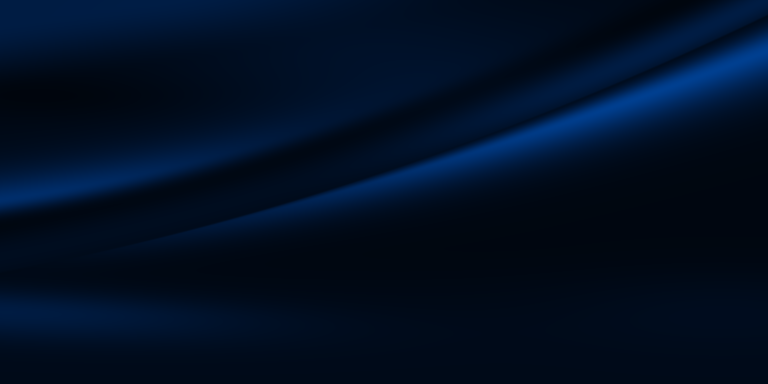
A WebGL 1 fragment shader for this background:

```glsl
precision highp float;
// Dark blue silk: softly lit folds sweeping upward from left to right.

uniform vec2 u_resolution;

// Fold curves: height = a + b x + c x^2
const vec3 MAIN_EDGE  = vec3(0.290, 0.378, 0.293);
const vec3 LEFT_CREST = vec3(0.480, 0.280, 0.440);
const vec3 TOP_EDGE   = vec3(0.810, 0.300, 0.050);
const vec3 LOW_CREST  = vec3(0.190, -0.080, 0.000);

// Light levels
const float SHADOW      = 0.062;
const float CLOTH       = 0.095;
const float UPPER_CLOTH = 0.082;
const float MAIN_LIGHT  = 0.50;
const float LEFT_LIGHT  = 0.34;
const float TOP_LIGHT   = 0.18;
const float LOW_LIGHT   = 0.17;
const float HAZE_LIGHT  = 0.075;
const float SHEET_DIM   = 0.04;
const float SHEET_LIGHT = 0.18;

float curve(vec3 k, float x) {
  return k.x + x * (k.y + x * k.z);
}

float bell(float d) {
  return exp(-d * d);
}

// Crest of light with a different softness on each side
float ridge(float d, float below, float above) {
  return bell(d / (d < 0.0 ? below : above));
}

// Crest with a rounded rise and a long tail on the far side
float tailedRidge(float d, float rise, float tail) {
  return d < 0.0 ? bell(d / rise) : exp(-pow(d / tail, 1.4));
}

// Cloth behind the main edge
float upperCloth(vec2 p, float height) {
  float sheet = mix(SHEET_DIM, SHEET_LIGHT, smoothstep(0.35, 0.9, p.x));
  float light = UPPER_CLOTH + sheet * ridge(height - 0.042, 0.05, 0.05);

  // Shaded valleys above the sheet and under the top fold
  light -= 0.035 * bell((height - 0.135) / 0.04);
  light -= 0.035 * bell(length((p - vec2(0.07, 0.75)) / vec2(0.18, 0.06)));

  // Left crest, fading along its length
  float crest = tailedRidge(p.y - curve(LEFT_CREST, p.x), 0.036, 0.07);
  light += LEFT_LIGHT * bell(p.x / 0.40) * crest;

  // Top fold and the haze in the middle
  float top = p.y - curve(TOP_EDGE, p.x);
  float topFade = 1.0 - smoothstep(0.2, 0.8, p.x);
  light += TOP_LIGHT * topFade * smoothstep(-0.05, 0.13, top);
  light += HAZE_LIGHT * bell(length((p - vec2(0.48, 0.86)) / vec2(0.24, 0.17)));
  return light;
}

// Cloth in front of the main edge
float lowerCloth(vec2 p, float depth) {
  float light = mix(CLOTH, SHADOW, smoothstep(0.12, 0.36, p.y));

  // The crest drops away from the edge and widens to the right
  float crestDepth = 0.095 * pow(max(p.x, 0.0), 2.2);
  float rise = 0.006 + 0.55 * crestDepth;
  float tail = 0.028 + 0.058 * p.x;
  float strength = MAIN_LIGHT * smoothstep(-0.08, 0.86, p.x);
  light += strength * tailedRidge(depth - crestDepth, rise, tail);

  // Low fold at the left and a faint one at the right
  float low = ridge(p.y - curve(LOW_CREST, p.x), 0.07, 0.055);
  light += LOW_LIGHT * bell(p.x / 0.32) * low;
  light += 0.03 * bell(length((p - vec2(0.94, 0.20)) / vec2(0.2, 0.1)));
  return light;
}

vec3 silk(float light) {
  return light * vec3(0.0, 0.40 + 0.07 * light, 1.0);
}

void main() {
  vec2 p = gl_FragCoord.xy / u_resolution;
  float height = p.y - curve(MAIN_EDGE, p.x);
  float soft = max(1.2 / u_resolution.y, 0.004);
  float behind = smoothstep(-soft, soft, height);
  float light = mix(lowerCloth(p, -height), upperCloth(p, height), behind);
  gl_FragColor = vec4(silk(light), 1.0);
}
```
